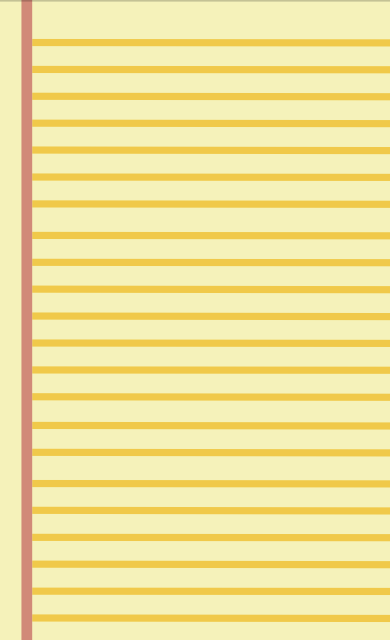
This pattern is drawn by a WebGL 1 fragment shader. Its source:

```glsl
precision highp float;
// Cream ruled paper: 22 golden rules, a rosy margin bar and a thin shaded top edge.

uniform vec2 u_resolution;

float hash(float n) {
  return fract(sin(n * 12.9898) * 43758.5453);
}

// Antialiased coverage of a band around zero.
float band(float offset, float halfWidth, float pixel) {
  return clamp(0.5 + (halfWidth - abs(offset)) / pixel, 0.0, 1.0);
}

// Distance of a rule from the top: even spacing with three wider gaps.
float ruleHeight(float i) {
  float extraGaps = 0.0072 * step(6.5, i) + 0.0028 * step(13.5, i) + 0.0066 * step(15.5, i);
  return 0.0667 + 0.04203 * i + extraGaps;
}

void main() {
  // Canvas heights, measured from the top left corner.
  float pixel = 1.0 / u_resolution.y;
  vec2 p = vec2(gl_FragCoord.x, u_resolution.y - gl_FragCoord.y) * pixel;

  // Rules, each sinking very slightly to the right.
  float rules = 0.0;
  for (int k = 0; k < 22; k++) {
    float i = float(k);
    float sink = (p.x - 0.3) * mix(0.0008, 0.0018, hash(i + 1.0));
    rules = max(rules, band(p.y - ruleHeight(i) - sink, 0.0056, pixel));
  }
  rules *= clamp(0.5 + (p.x - 0.0503) / pixel, 0.0, 1.0);

  vec3 color = mix(vec3(0.96, 0.95, 0.73), vec3(0.94, 0.79, 0.29), rules);

  // Margin bar.
  float margin = band(p.x - 0.0419, 0.0084, pixel);
  color = mix(color, vec3(0.82, 0.54, 0.47), margin);

  // Shaded top edge.
  color *= 1.0 - 0.2 * band(p.y, 0.0025, pixel);

  gl_FragColor = vec4(color, 1.0);
}
```
